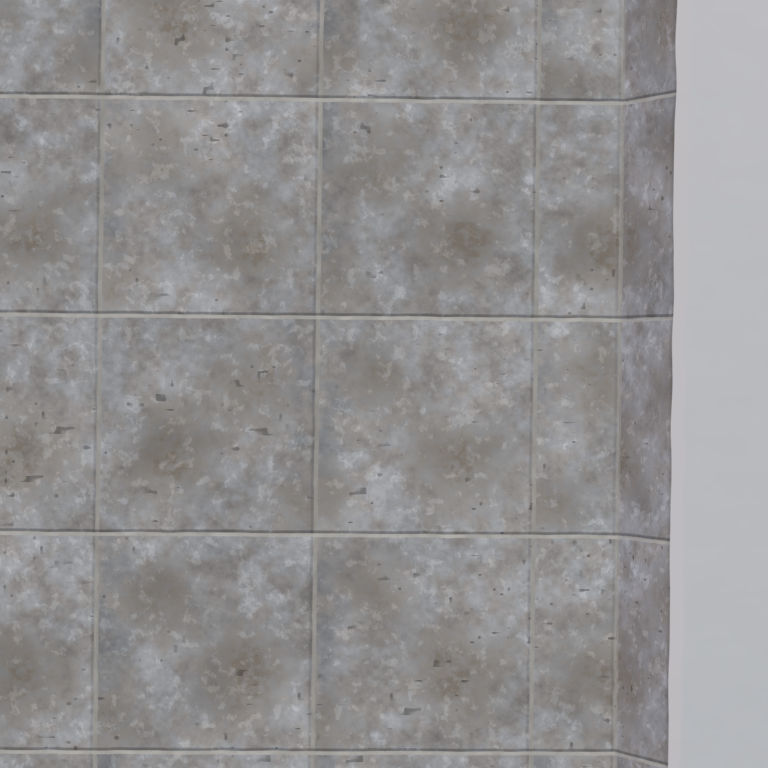
Give the GLSL for this texture, as a Shadertoy shader.

```glsl
float hash(vec2 p) {
    return fract(sin(dot(p, vec2(127.1, 311.7))) * 43758.5);
}

float noise(vec2 p) {
    vec2 i = floor(p), f = fract(p);
    f = f * f * (3.0 - 2.0 * f);
    return mix(mix(hash(i), hash(i + vec2(1, 0)), f.x),
               mix(hash(i + vec2(0, 1)), hash(i + vec2(1, 1)), f.x), f.y);
}

float fbm(vec2 p) {
    float sum = 0.0, amp = 0.5;
    for (int i = 0; i < 5; i++) {
        sum += amp * noise(p);
        p = mat2(1.6, 1.2, -1.2, 1.6) * p + 7.3;
        amp *= 0.55;
    }
    return sum / 1.055;
}

// Soft round stain, 1 at its centre
float stain(vec2 p, vec2 centre, float radius) {
    return exp(-dot(p - centre, p - centre) / (radius * radius));
}

// Mottled stone print; p runs from 0 to 1 over one tile
vec3 stone(vec2 p, vec2 id) {
    vec2 seed = id * 17.3 + 40.0;
    if (hash(id + 3.7) > 0.6) p.x = 1.0 - p.x;
    vec2 warped = p + 0.22 * (vec2(fbm(p * 6.0 + seed), fbm(p * 6.0 + seed + 31.0)) - 0.5);

    float cloud = fbm(p * 4.0 + seed);
    float mottle = fbm(p * 13.0 + seed + 11.0);
    float grain = fbm(p * 38.0 + seed + 23.0);
    float tone = 0.57 + 0.17 * (cloud - 0.5) + 0.19 * (mottle - 0.5) + 0.12 * (grain - 0.5);
    vec3 col = tone * mix(vec3(1.01, 0.99, 0.98), vec3(0.99, 1.0, 1.025), smoothstep(0.35, 0.65, mottle));

    // Brown stains and a grey band along one side
    float brown = 0.75 * stain(warped, vec2(0.27, 0.72), 0.17)
                + stain(warped, vec2(0.66, 0.35), 0.19)
                + 0.7 * stain(warped, vec2(0.05, 0.15), 0.14);
    brown *= smoothstep(0.2, 0.75, 0.5 * mottle + 0.5 * grain) * 1.3;
    col = mix(col, vec3(0.41, 0.37, 0.32), clamp(brown * 0.65, 0.0, 0.7));
    float band = smoothstep(0.16, 0.03, warped.x) * smoothstep(0.1, 0.4, p.y);
    col *= 1.0 - 0.17 * band * smoothstep(0.3, 0.7, mottle);

    // Pale flecks and dark pits
    float fleck = fbm(p * 24.0 + seed + 57.0);
    col += 0.07 * smoothstep(0.56, 0.76, fleck) * vec3(0.95, 1.0, 1.05);
    float pit = noise(p * vec2(30.0, 45.0) + seed + 71.0);
    col *= 1.0 - 0.26 * smoothstep(0.83, 0.97, pit) * smoothstep(0.45, 0.65, cloud);
    return col;
}

void mainImage(out vec4 fragColor, in vec2 fragCoord) {
    vec2 uv = fragCoord / iResolution.xy;
    float soft = max(0.0012, 0.8 / iResolution.y);

    // Slight lean of the grid; rows fan out on the side face
    float x = uv.x + 0.012 * (1.0 - uv.y);
    float corner = x - 0.8125;
    float y = uv.y + (0.003 + 0.011 * uv.y) * min(uv.x, 0.81)
            - 0.5 * (uv.y - 0.52) * max(corner, 0.0);

    // Tile cells, with the last column cut at the corner
    const vec2 size = vec2(0.2838, 0.2847);
    vec2 grid = (vec2(x - 0.1354, y - 0.021)) / size;
    vec2 id = floor(grid), p = fract(grid);
    float side = smoothstep(-soft, soft, corner);
    if (corner > 0.0) {
        id.x = 3.0;
        p.x = corner / 0.16 + 0.3;
    }
    vec3 col = stone(p, id);
    col *= 0.98 + 0.05 * hash(id + 9.1);
    col *= mix(vec3(1), vec3(0.91, 0.9, 0.92), side);

    // Signed distances to the nearest joints
    vec2 joint = (fract(grid + 0.5) - 0.5) * size;
    bool atCorner = abs(corner) < abs(joint.x);
    if (atCorner) joint.x = corner;
    float wobble = 0.0012 * (noise(uv * 45.0) - 0.5);
    joint += wobble;
    float wear = fbm(uv * 60.0);

    // Vertical joints: dull grout with a dark left lip
    float lipX = smoothstep(0.0025 + soft, 0.0005, abs(joint.x + 0.0045));
    float groutX = smoothstep(0.0027 + soft, 0.0027 - soft, abs(joint.x));
    float strength = atCorner ? 0.55 : 0.85;
    col *= 1.0 - 0.12 * lipX * strength;
    col = mix(col, vec3(0.59, 0.58, 0.56) + 0.12 * (wear - 0.5), groutX * strength);

    // Horizontal joints: shadow above a brighter ledge
    float lipY = smoothstep(0.0022 + soft, 0.0005, abs(joint.y - 0.0042));
    float groutY = smoothstep(0.0024 + soft, 0.0024 - soft, abs(joint.y));
    col *= 1.0 - 0.24 * lipY;
    vec3 ledge = vec3(0.66, 0.65, 0.63) + 0.14 * (wear - 0.5);
    col = mix(col, ledge, groutY * mix(0.9, 0.55, side));

    // Painted wall with a pale sealed edge
    float edge = x - 0.881 + 0.003 * (noise(vec2(3.0, uv.y * 18.0)) - 0.5);
    vec3 wall = mix(vec3(0.71, 0.72, 0.735), vec3(0.74, 0.74, 0.755), uv.y);
    wall += 0.012 * (fbm(uv * vec2(25.0, 40.0)) - 0.5);
    float seal = smoothstep(0.022, 0.014, edge + 0.006 * (noise(uv * 22.0) - 0.5));
    wall = mix(wall, vec3(0.75, 0.735, 0.75), 0.75 * seal);
    col *= 1.0 - 0.1 * smoothstep(-0.006, 0.0, edge);
    col = mix(col, wall, smoothstep(-soft, soft, edge));

    fragColor = vec4(clamp(col, 0.0, 1.0), 1.0);
}
```
